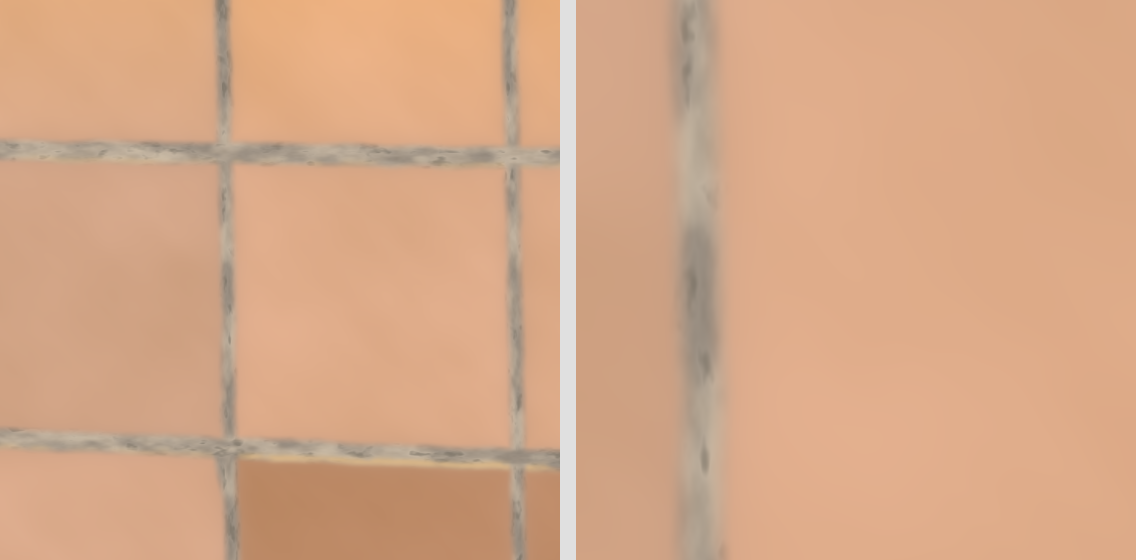
Left, the full canvas; right, a detail of the centre.
Reproduce this texture procedurally as a Shadertoy shader.

```glsl
float hash(vec2 p) {
    return fract(sin(dot(p, vec2(127.1, 311.7))) * 43758.5453);
}

float noise(vec2 p) {
    vec2 i = floor(p), f = fract(p);
    f = f * f * (3.0 - 2.0 * f);
    return mix(mix(hash(i), hash(i + vec2(1, 0)), f.x),
               mix(hash(i + vec2(0, 1)), hash(i + vec2(1, 1)), f.x), f.y);
}

float fbm(vec2 p) {
    float sum = 0.0, amp = 0.5;
    for (int i = 0; i < 3; i++) {
        sum += amp * noise(p);
        p = p * 2.03 + 17.3;
        amp *= 0.5;
    }
    return sum / 0.875;
}

// Slightly skewed tile grid: joints lie on whole numbers
vec2 gridCoord(vec2 p) {
    return vec2((p.x - 0.397 - 0.018 * (1.0 - p.y)) / 0.512,
                (p.y - 0.215 + 0.037 * p.x) / (0.516 + 0.025 * p.x));
}

vec3 tileColor(vec2 id, vec2 p) {
    float leftSide = step(id.x, -0.5);
    vec3 clay = mix(vec3(0.87, 0.67, 0.535), vec3(0.82, 0.64, 0.52), leftSide);

    // Warmer top row, paler lower left, darker lower right
    vec3 warm = mix(vec3(0.9, 0.68, 0.51), vec3(0.87, 0.67, 0.52), leftSide);
    clay = mix(clay, warm + vec3(0.15, 0.06, -0.1) * (p.y - 0.87), step(0.5, id.y));
    vec3 lower = mix(vec3(0.74, 0.54, 0.4), vec3(0.845, 0.655, 0.53), leftSide);
    clay = mix(clay, lower, step(id.y, -0.5));

    // Broad mottling and faint slanted streaks
    float mottle = fbm(p * 4.5 + id * 9.0) - 0.5;
    float streak = fbm(vec2(p.x + p.y, p.x - p.y) * vec2(12.0, 4.0) + id * 5.0) - 0.5;
    return clay + mottle * vec3(0.06, 0.055, 0.07) + streak * vec3(0.02, 0.022, 0.025);
}

// Mortar for a joint whose length runs along s.x
vec3 groutColor(vec2 s) {
    float patches = fbm(s * vec2(14.0, 32.0) + 3.0);
    float grit = fbm(s * vec2(38.0, 85.0) + 31.0);
    vec3 col = mix(vec3(0.61, 0.565, 0.515), vec3(0.74, 0.68, 0.605),
                   smoothstep(0.3, 0.7, patches));
    col += (grit - 0.5) * 0.12;
    // Dark pits and pale crumbs
    col = mix(col, vec3(0.42, 0.39, 0.34), 0.55 * smoothstep(0.56, 0.86, grit + 0.4 * (0.5 - patches)));
    float crumbs = noise(s * vec2(24.0, 60.0) + 50.0);
    return mix(col, vec3(0.82, 0.76, 0.67), 0.45 * smoothstep(0.65, 1.0, crumbs));
}

void mainImage(out vec4 fragColor, in vec2 fragCoord) {
    vec2 p = fragCoord / iResolution.xy;

    // Uneven joint edges
    vec2 wobble = vec2(fbm(vec2(p.y * 16.0, p.x * 4.0)),
                       fbm(vec2(p.x * 16.0, p.y * 4.0 + 8.0))) - 0.5;
    vec2 g = gridCoord(p + 0.006 * wobble);
    vec2 offset = (g - round(g)) * vec2(0.512, 0.525);
    vec2 halfWidth = vec2(0.0125, 0.0175) + 0.006 * wobble.yx;

    // Chipped tile corner beneath the lower left crossing
    float chip = step(g.y, 0.0) * step(offset.x, 0.0) * step(abs(g.x), 0.5);
    halfWidth.x += 0.017 * chip * smoothstep(-0.2, 0.0, g.y);

    vec2 d = abs(offset) - halfWidth;
    float joint = min(d.x, d.y);

    // Soft grey-pink dirt beside the joints
    vec3 col = tileColor(floor(g), p);
    col = mix(col, vec3(0.74, 0.6, 0.52), 0.35 * exp(-max(joint, 0.0) * 75.0));

    // Mortar with a broad blurred rim; level joints run over upright ones
    vec2 cover = 1.0 - smoothstep(vec2(-0.011, -0.009), vec2(0.009), d);
    col = mix(col, groutColor(p.yx + 20.0), cover.x);
    col = mix(col, groutColor(p), cover.y);

    // Yellowed lip under the joints, strongest along the lower right
    float lip = exp(-pow(abs(offset.y + halfWidth.y - 0.003) / 0.007, 2.0));
    float lipWear = smoothstep(0.25, 0.65, fbm(p * vec2(16.0, 30.0) + 11.0));
    float lowerRight = step(g.y, 0.5) * smoothstep(0.02, 0.08, g.x);
    lip *= mix(0.35, 0.8, lowerRight) * lipWear * smoothstep(-0.004, 0.008, d.x);
    col = mix(col, vec3(0.86, 0.72, 0.53), lip);

    fragColor = vec4(clamp(col, 0.0, 1.0), 1.0);
}
```
